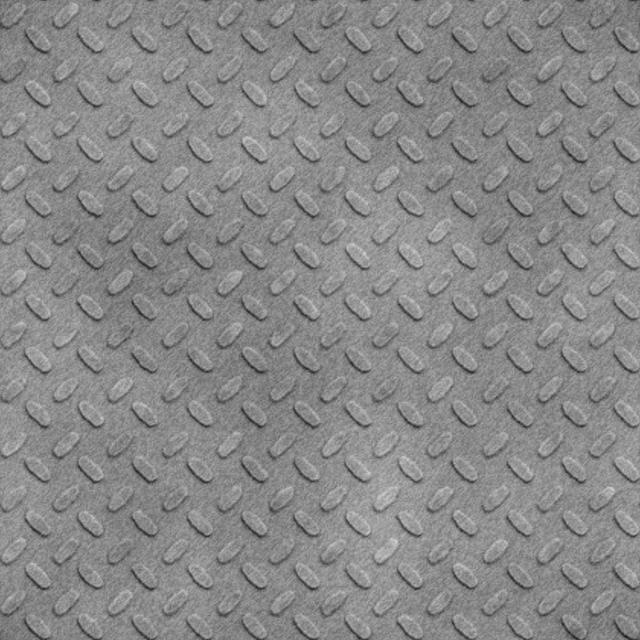
Write a Shadertoy shader that draws this texture.

```glsl
const float REPEATS = 12.0;               // lug pairs across and down
const vec2 RISING_CENTRE = vec2(0.277, 0.688);
const vec2 FALLING_CENTRE = vec2(0.735, 0.224);
const float LUG_HALF_LENGTH = 0.18;       // straight part, in cells
const float LUG_RADIUS = 0.14;
const float LUG_TAPER = 0.16;
const float EDGE_WOBBLE = 0.025;
const vec2 BEVEL = vec2(0.05, 0.036);     // rising, falling lugs
const float DRIFT = 0.037;                // uneven pitch of rows and columns
const float DRIFT_PERIOD = 6.0;
const vec2 DRIFT_PHASE = vec2(4.0, 5.0);
const vec2 LIGHT = vec2(0.37, 0.93);
const float LIGHT_STEP = 0.026;
const float GROUND_TONE = 0.555;
const float LUG_LIFT = 0.012;
const float RIM_LIFT = 0.055;
const float HIGHLIGHT = 0.08;
const vec2 SHADE = vec2(0.20, 0.25);      // rising, falling lugs
const float CONTACT_SHADOW = 0.11;
const float CLOUDS = 0.19;
const float GRAIN = 0.12;
const float BRUSHING = 0.10;
const float TAU = 6.2831853;

float hash(vec2 cell) {
    uvec2 n = uvec2(cell) * uvec2(1597u, 3571u);
    uint h = (n.x ^ n.y) * 747796u + 28913u;
    h = (h ^ (h >> 15)) * 73939u;
    h = (h ^ (h >> 13)) * 95273u;
    return float((h ^ (h >> 16)) & 65535u) / 65535.0;
}

// Value noise that wraps after a whole number of lattice cells
float noise(vec2 p, vec2 period) {
    vec2 cell = floor(p);
    vec2 f = p - cell;
    f = f * f * (3.0 - 2.0 * f);
    vec2 a = mod(cell, period);
    vec2 b = mod(cell + 1.0, period);
    return mix(mix(hash(a), hash(vec2(b.x, a.y)), f.x),
               mix(hash(vec2(a.x, b.y)), hash(b), f.x), f.y);
}

float tiledNoise(vec2 uv, float frequency) {
    return noise(uv * frequency, vec2(frequency));
}

float clouds(vec2 uv) {
    float sum = 0.0, weight = 0.5;
    float frequency = 5.0;
    for (int i = 0; i < 4; i++) {
        sum += weight * (tiledNoise(uv, frequency) - 0.5);
        frequency *= 2.0;
        weight *= 0.55;
    }
    return sum;
}

// Nearest lug: x = signed distance, y = 0 rising or 1 falling, z = random tone
vec3 nearestLug(vec2 p) {
    vec3 nearest = vec3(10.0, 0.0, 0.0);
    for (int k = 0; k < 18; k++) {
        float kind = float(k / 9);
        vec2 cell = floor(p) + vec2(k % 3, (k / 3) % 3) - 1.0;
        vec2 id = mod(cell, REPEATS);
        vec2 shift = DRIFT * cos(TAU * (id - DRIFT_PHASE) / DRIFT_PERIOD);
        vec2 q = p - cell - mix(RISING_CENTRE, FALLING_CENTRE, kind) - shift;
        vec2 axis = normalize(vec2(1.0, 1.0 - 2.0 * kind));
        float along = clamp(dot(q, axis), -LUG_HALF_LENGTH, LUG_HALF_LENGTH);
        float t = along / LUG_HALF_LENGTH;
        float d = length(q - axis * along) - LUG_RADIUS * (1.0 - LUG_TAPER * t * t);
        if (d < nearest.x) nearest = vec3(d, kind, hash(id + vec2(80.0 + 20.0 * kind, 90.0)));
    }
    nearest.x += EDGE_WOBBLE * (tiledNoise(p / REPEATS, REPEATS * 9.0) - 0.5);
    return nearest;
}

float raised(vec3 lug) {
    float bevel = mix(BEVEL.x, BEVEL.y, lug.y);
    return 1.0 - smoothstep(-bevel, 0.5 * bevel, lug.x);
}

void mainImage(out vec4 fragColor, in vec2 fragCoord) {
    vec2 uv = fragCoord / iResolution.xy;
    vec2 p = uv * REPEATS;

    // Relief lit from above
    vec3 lug = nearestLug(p);
    vec3 towardLight = nearestLug(p + LIGHT * LIGHT_STEP);
    vec3 awayFromLight = nearestLug(p - LIGHT * LIGHT_STEP);
    float top = raised(lug);
    float slope = raised(awayFromLight) - raised(towardLight);
    float contact = (1.0 - smoothstep(-0.02, 0.07, towardLight.x)) * (1.0 - top);

    // Broad staining and worn patches on the lug tops
    float tone = GROUND_TONE + CLOUDS * clouds(uv);
    float blotch = tiledNoise(uv, REPEATS * 5.0) - 0.5;
    float wear = mix(0.15, 0.07, lug.y);
    tone += top * (LUG_LIFT + wear * blotch + 0.025 * (lug.z - 0.5));

    // Polished rim, bevel light and shade, soft shadow at the foot
    float rim = smoothstep(-0.085, -0.045, lug.x) * (1.0 - smoothstep(-0.03, 0.01, lug.x));
    tone += RIM_LIFT * rim;
    tone += HIGHLIGHT * max(slope, 0.0) + mix(SHADE.x, SHADE.y, lug.y) * min(slope, 0.0);
    tone -= CONTACT_SHADOW * contact;

    // Fine grain and diagonal brushing
    vec2 brushCount = vec2(110.0, 270.0);
    vec2 diagonal = vec2(uv.x + uv.y, uv.x - uv.y) * brushCount;
    tone += BRUSHING * (noise(diagonal, brushCount) - 0.5);
    tone += GRAIN * (tiledNoise(uv, 420.0) - 0.5);

    fragColor = vec4(vec3(clamp(tone, 0.0, 1.0)), 1.0);
}
```
